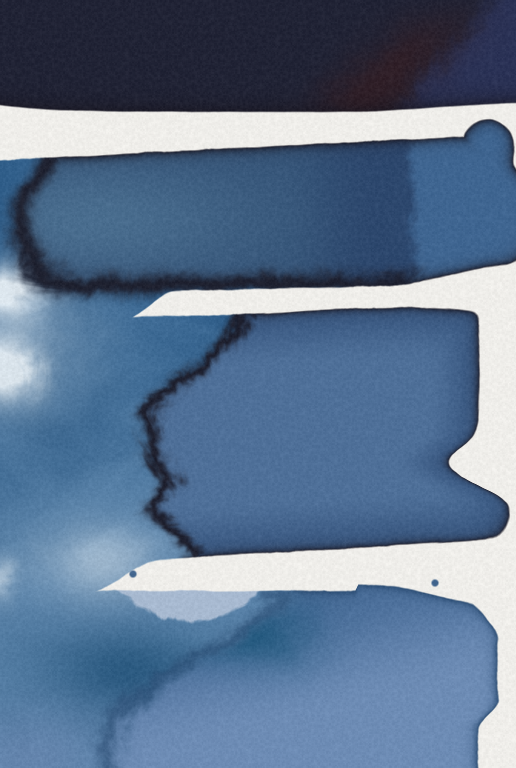
Reproduce this texture procedurally as a Shadertoy shader.

```glsl
// Overlapping blue ink washes with dark dried rims on textured white paper.

float hash(vec2 p) {
    p = fract(p * vec2(0.1031, 0.1137));
    p += dot(p, p.yx + 33.3);
    return fract((p.x + p.y) * p.x * 7.3);
}

// Cellular noise: distance to the nearest scattered point.
float cells(vec2 p) {
    vec2 id = floor(p), f = p - id;
    float nearest = 2.0;
    for (int j = -1; j <= 1; j++)
    for (int i = -1; i <= 1; i++) {
        vec2 o = vec2(i, j), h = id + o + 50.0;
        nearest = min(nearest, length(o + vec2(hash(h), hash(h + 17.0)) - f));
    }
    return nearest;
}

// Layered, warped sines, roughly -1 to 1.
float cloud(vec2 p) {
    float sum = 0.0, amp = 0.5;
    for (int i = 0; i < 5; i++) {
        p = mat2(0.8, -0.6, 0.6, 0.8) * p * 1.8 + 1.7;
        p += 0.6 * sin(p.yx * 0.9);
        sum += amp * sin(p.x) * cos(p.y);
        amp *= 0.65;
    }
    return sum;
}

float rise(float a, float b, float x) { return smoothstep(a, b, x); }
float fall(float a, float b, float x) { return 1.0 - smoothstep(a, b, x); }
float bell(float x, float c, float w) { x = (x - c) / w; return exp(-x * x); }
float glow(vec2 p, vec2 c, vec2 r) { p = (p - c) / r; return exp(-dot(p, p)); }

float smax(float a, float b, float k) {
    float h = max(k - abs(a - b), 0.0) / k;
    return max(a, b) + h * h * k * 0.25;
}

// Band between two edges, closed by a rounded right end.
float band(vec2 p, float top, float bottom, float right) {
    return smax(smax(top - p.y, p.x - right, 0.12), p.y - bottom, 0.3);
}

void mainImage(out vec4 fragColor, in vec2 fragCoord) {
    // The canvas is 7.68 units high, y runs down from the top.
    float unit = 7.68 / iResolution.y;
    vec2 p = vec2(fragCoord.x, iResolution.y - fragCoord.y) * unit;
    float soft = 1.2 * unit, x = p.x, y = p.y;
    float drift = cloud(p * 0.7), ragged = cloud(p * 3.2) + 0.6 * (cells(p * 9.0) - 0.5);
    float wobble = 0.012 * cloud(p * 3.0 + 4.0);
    float grain = cells(p * 22.0) - 0.5 + 0.7 * (hash(floor(p * 65.0)) - 0.5);

    // Outer edges of the four washes.
    float dTop = y - 1.12 + 0.07 * exp(-2.0 * x) + 0.09 * rise(3.4, 5.3, x) + wobble * 0.3;
    float bottomB = 2.92 - 0.025 * (x - 1.5) - 0.2 * rise(3.8, 5.3, x) + 0.3 * fall(1.2, 1.75, x);
    float dB = band(p, 1.6 - 0.05 * x, bottomB, 5.14 + 0.2 * rise(1.6, 2.0, y));
    dB = min(dB, length(p - vec2(4.88, 1.46)) - 0.26) + wobble;
    float topC = 3.16 - 0.08 * rise(1.8, 4.0, x) + 0.03 * rise(4.2, 4.8, x);
    float bottomC = 5.57 - 0.06 * (x - 2.0) + 0.35 * fall(0.7, 1.65, x);
    float rightC = 4.79 - 0.3 * bell(y, 4.62, 0.2) + 0.3 * rise(4.75, 5.08, y);
    float dC = band(p, topC, bottomC, rightC) + wobble;
    float topD = 5.91 - 0.06 * rise(3.55, 3.59, x) + 0.2 * rise(3.8, 4.9, x);
    float rightD = 4.98 - 0.2 * rise(7.0, 7.3, y) - 0.2 * fall(6.0, 6.4, y);
    float dD = band(p, topD, 9.0, rightD) + wobble;

    // Ragged left fronts; positive inside each stroke.
    float leftB = 0.14 + 0.28 * fall(1.57, 2.1, y);
    float inB = -smax(leftB - x, y - 2.92, 0.6) + 0.06 * ragged;
    float leftC = 1.48 + 0.95 * fall(3.1, 4.2, y) + 0.18 * bell(y, 4.85, 0.15) + 0.45 * rise(5.0, 5.6, y);
    float inC = x - leftC + 0.11 * ragged;
    float inD = x - 1.1 - 1.7 * fall(5.9, 7.3, y) + 0.14 * ragged;

    // Wet wash at the left, with pale blooms.
    vec3 wash = mix(vec3(0.19, 0.37, 0.54), vec3(0.34, 0.50, 0.65), rise(3.0, 5.4, y + 0.7 * drift));
    wash = mix(wash, vec3(0.12, 0.31, 0.46), 0.75 * glow(p, vec2(1.3, 6.7), vec2(0.9, 0.4)));
    wash = mix(wash, vec3(0.44, 0.56, 0.72), 0.8 * glow(p, vec2(0.3, 7.6), vec2(0.8, 0.5)));
    vec2 q = p + 0.1 * vec2(ragged, drift);
    float bloom = glow(q, vec2(0.0, 2.95), vec2(0.4, 0.25)) + glow(q, vec2(0.05, 3.7), vec2(0.32, 0.3))
        + 0.6 * glow(q, vec2(0.0, 5.8), vec2(0.16, 0.2)) + 0.5 * glow(q, vec2(1.0, 5.65), vec2(0.6, 0.35))
        + 0.3 * glow(q, vec2(0.3, 3.4), vec2(0.7, 0.7));
    wash = mix(wash, vec3(0.86, 0.90, 0.93), min(bloom, 1.0)) + 0.03 * drift;

    // Bodies of the three strokes.
    vec3 rim = vec3(0.11, 0.11, 0.16);
    vec3 bodyB = mix(vec3(0.21, 0.33, 0.47), vec3(0.29, 0.43, 0.56), glow(p, vec2(0.9, 2.2), vec2(1.6, 0.6)));
    bodyB = mix(bodyB, vec3(0.17, 0.27, 0.42), 0.8 * rise(2.8, 3.8, x));
    bodyB = mix(bodyB, vec3(0.25, 0.40, 0.57), rise(4.05, 4.2, x + 0.08 * ragged));
    vec3 bodyC = mix(vec3(0.23, 0.35, 0.51), vec3(0.31, 0.44, 0.60), rise(0.0, 0.55, -dC));
    vec3 bodyD = mix(vec3(0.29, 0.43, 0.60), vec3(0.43, 0.55, 0.71), rise(6.0, 7.2, y + 0.25 * (x - 3.0)));
    bodyD = mix(bodyD, vec3(0.10, 0.33, 0.47), 0.8 * glow(q, vec2(2.5, 6.35), vec2(0.6, 0.35)));

    // Lay each stroke over the wash and darken its dried rim.
    vec3 inkB = mix(wash, bodyB, rise(-0.03, 0.06, inB));
    inkB = mix(inkB, rim, max(0.92 * bell(inB, 0.07, 0.11), rise(0.0, 0.1, inB) * exp(min(dB, 0.0) * 22.0)));
    vec3 inkC = mix(wash, bodyC, rise(-0.03, 0.08, inC));
    inkC = mix(inkC, rim, max(0.95 * bell(inC, 0.03, 0.10), rise(0.0, 0.1, inC) * exp(min(dC, 0.0) * 28.0)));
    vec3 inkD = mix(wash, bodyD, rise(-0.15, 0.3, inD));
    inkD = mix(inkD, vec3(0.16, 0.29, 0.44), max(0.55 * bell(inD, 0.0, 0.14), rise(0.0, 0.2, inD) * exp(min(dD, 0.0) * 25.0)));
    float pale = y - 5.9 - 0.3 * (1.0 - pow((x - 1.9) / 0.72, 2.0)) + 0.05 * ragged;
    inkD = mix(inkD, vec3(0.66, 0.73, 0.82), fall(-0.02, 0.03, pale));

    // Near-black top wash with a reddish diagonal front.
    float front = x - 4.85 + 0.9 * y + 0.12 * ragged;
    vec3 inkTop = mix(vec3(0.13, 0.14, 0.21), vec3(0.17, 0.20, 0.34), rise(-0.1, 0.3, front));
    inkTop = mix(inkTop, vec3(0.21, 0.12, 0.14), 0.75 * bell(front, -0.3, 0.45) * rise(-0.2, 0.7, y));
    inkTop = mix(inkTop, vec3(0.10, 0.09, 0.13), 0.7 * exp(min(dTop, 0.0) * 12.0));

    // Composite on paper, add two stray drops and the paper tooth.
    vec3 color = vec3(0.94, 0.935, 0.92);
    color = mix(color, inkD, fall(-soft, soft, dD));
    color = mix(color, inkC, fall(-soft, soft, dC));
    color = mix(color, inkB, fall(-soft, soft, dB));
    color = mix(color, inkTop, fall(-soft, soft, dTop));
    float drops = min(length(p - vec2(1.33, 5.74)), length(p - vec2(4.35, 5.83))) - 0.035;
    color = mix(color, vec3(0.25, 0.39, 0.55), fall(-soft, soft, drops));
    fragColor = vec4(color + 0.035 * grain, 1.0);
}
```
